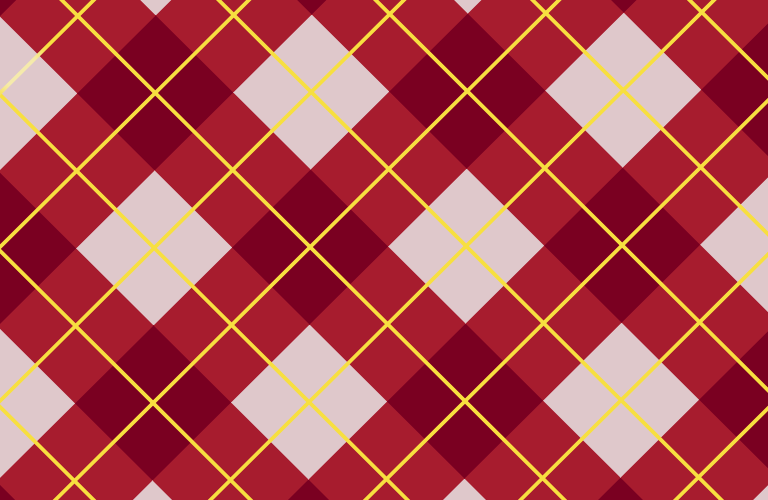
This pattern is drawn by a WebGL 2 fragment shader. Its source:

```glsl
#version 300 es
precision highp float;
// Argyle: a checkerboard of dark and pale diamonds touching at their corners
// on a red ground, crossed by thin yellow diagonals through every centre.
// A slightly sheared unit lattice gives both the diamonds and the lines.

uniform vec2 u_resolution;
out vec4 fragColor;

// Coverage of a shape from its signed distance, softened over one pixel
float coverage(float dist, float pixel) {
    return 1.0 - smoothstep(-0.6 * pixel, 0.6 * pixel, dist);
}

// Distance to the nearest diagonal, where the coordinate is a whole number
float diagonalDistance(float t) {
    return abs(fract(t + 0.5) - 0.5) * 0.7071;
}

void main() {
    vec2 p = gl_FragCoord.xy / u_resolution.x;
    float pixel = 4.93 / u_resolution.x;

    // Lattice with a diamond at every whole number, slightly out of square
    vec2 q = p * vec2(4.923, 4.955) - vec2(0.981, 0.626);
    q -= vec2(0.007, 0.006) * q.yx;

    // Diamonds, alternating dark and pale
    vec2 cell = floor(q + 0.5);
    vec2 local = abs(q - cell);
    float diamond = coverage((local.x + local.y - 0.5) * 0.7071, pixel);
    float parity = mod(cell.x + cell.y, 2.0);
    vec3 red = vec3(0.655, 0.108, 0.182);
    vec3 diamondColor = mix(vec3(0.480, 0.0, 0.130), vec3(0.875, 0.785, 0.795), parity);
    vec3 color = mix(red, diamondColor, diamond);

    // Yellow diagonals, the rising one faded near the upper left
    float halfWidth = 0.0122;
    float falling = coverage(diagonalDistance(q.x + q.y) - halfWidth, pixel);
    float rising = coverage(diagonalDistance(q.x - q.y) - halfWidth, pixel);
    vec3 yellow = vec3(0.970, 0.875, 0.250);
    float fade = 1.0 - smoothstep(0.02, 0.05, distance(p, vec2(0.025, 0.56)));
    color = mix(color, yellow, falling);
    color = mix(color, mix(yellow, vec3(0.96, 0.93, 0.78), 0.8 * fade), rising);

    fragColor = vec4(color, 1.0);
}
```
